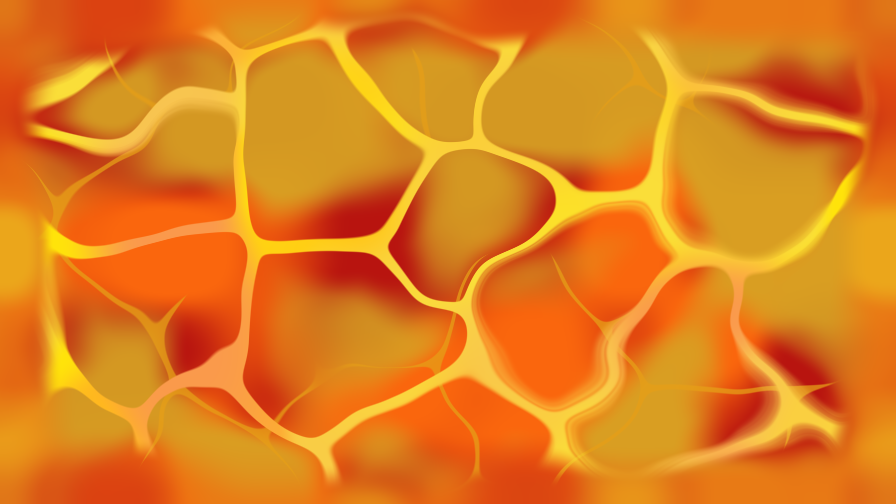
Give the GLSL for this texture, as a Shadertoy shader.

```glsl
const vec2 CANVAS = vec2(16.0 / 9.0, 1.0);

vec2 hash2(vec2 p) {
    vec3 q = fract(p.xyx * vec3(0.1031, 0.1030, 0.0973));
    q += dot(q, q.yzx + 33.33);
    return fract((q.xx + q.yz) * q.zy);
}

// Value noise that wraps after a whole number of cells
float noise(vec2 uv, vec2 cells, float seed) {
    vec2 p = uv * cells, i = floor(p), f = fract(p);
    f = f * f * f * (f * (f * 6.0 - 15.0) + 10.0);
    float a = hash2(mod(i, cells) + seed).x;
    float b = hash2(mod(i + vec2(1, 0), cells) + seed).x;
    float c = hash2(mod(i + vec2(0, 1), cells) + seed).x;
    float d = hash2(mod(i + 1.0, cells) + seed).x;
    return mix(mix(a, b, f.x), mix(c, d, f.x), f.y);
}

float clouds(vec2 uv, float seed) {
    return 0.65 * noise(uv, vec2(7, 4), seed) + 0.35 * noise(uv, vec2(10, 6), seed + 31.0);
}

vec2 bend(vec2 uv, vec2 cells, float seed) {
    return vec2(noise(uv, cells, seed), noise(uv, cells, seed + 36.0)) - 0.5;
}

// Jittered brick layout of cell centres
vec2 cellCentre(vec2 cell, vec2 cells, float seed) {
    vec2 jitter = hash2(mod(cell, cells) + seed) - 0.5;
    return cell + 0.5 + 0.7 * jitter + vec2(0.5 * mod(cell.y, 2.0) - 0.25, 0.0);
}

// x: rounded distance to the cell border, y: random value of the cell
vec2 cellBorder(vec2 uv, vec2 cells, float seed, float sharpness) {
    vec2 p = uv * cells, scale = CANVAS / cells;
    vec2 home = floor(p), nearest = vec2(9.0), owner = home;
    for (int y = -2; y <= 2; y++)
    for (int x = -2; x <= 2; x++) {
        vec2 cell = home + vec2(x, y);
        vec2 r = (cellCentre(cell, cells, seed) - p) * scale;
        if (dot(r, r) < dot(nearest, nearest)) { nearest = r; owner = cell; }
    }
    float sum = 0.0;
    for (int y = -2; y <= 2; y++)
    for (int x = -2; x <= 2; x++) {
        vec2 r = (cellCentre(owner + vec2(x, y), cells, seed) - p) * scale;
        vec2 gap = r - nearest;
        if (dot(gap, gap) > 1e-5)
            sum += exp(-sharpness * dot(0.5 * (nearest + r), normalize(gap)));
    }
    return vec2(-log(sum) / sharpness, hash2(mod(owner, cells) + seed + 7.0).y);
}

void mainImage(out vec4 fragColor, in vec2 fragCoord) {
    vec2 uv = fragCoord / iResolution.xy;
    float pixel = 1.0 / iResolution.y;

    // Winding of the veins
    vec2 wavy = uv + (0.11 * bend(uv, vec2(9, 5), 11.0)
                    + 0.045 * bend(uv, vec2(16, 9), 23.0)) / CANVAS;

    // Veins dissolve into a soft glow towards the rim
    vec2 rim = min(uv, 1.0 - uv) * CANVAS + 0.13 * (clouds(uv, 83.0) - 0.5);
    vec2 inner = smoothstep(0.01, 0.12, rim);
    float inside = inner.x * inner.y;

    vec2 web = cellBorder(wavy, vec2(4, 4), 5.0, 75.0);
    float d = web.x;

    // Blurred embers: red, orange and ochre
    vec3 color = mix(vec3(0.72, 0.08, 0.06), vec3(0.98, 0.40, 0.05),
                     smoothstep(0.36, 0.66, clouds(uv, 19.0)));
    float ochre = clouds(uv, 61.0) + 1.7 * smoothstep(0.0, 0.11, d) * 0.09;
    color = mix(color, vec3(0.84, 0.64, 0.14), 0.92 * smoothstep(0.45, 0.74, ochre));
    vec3 rimColor = mix(vec3(0.82, 0.18, 0.07), vec3(0.93, 0.45, 0.07),
                        smoothstep(0.25, 0.55, clouds(uv, 101.0)));
    rimColor = mix(rimColor, vec3(0.94, 0.66, 0.10),
                   smoothstep(0.55, 0.8, clouds(uv, 113.0)));
    color = mix(rimColor, color, 0.2 + 0.8 * inside);

    // Thin tapering side veins
    float thin = cellBorder(wavy + vec2(0.11, 0.07), vec2(4, 4), 137.0, 90.0).x;
    float taper = smoothstep(0.45, 0.7, noise(uv, vec2(7, 5), 149.0)) * inside;
    float thinWidth = 0.005 * taper;
    float thread = 1.0 - smoothstep(thinWidth - pixel, thinWidth + pixel, thin);
    color = mix(color, vec3(0.90, 0.62, 0.09), 0.75 * thread * smoothstep(0.0, 0.3, taper));

    // Main veins: crisp on some sides, brushed out on others
    float brushNoise = smoothstep(0.5, 0.8, noise(uv, vec2(8, 5), 163.0));
    float brushed = brushNoise * smoothstep(0.3, 0.7, web.y);
    float feather = mix(pixel, 0.028, brushed) + 0.03 * (1.0 - inside);
    float width = mix(0.008, 0.016, noise(uv, vec2(7, 5), 173.0));
    float vein = 1.0 - smoothstep(width - pixel - 0.1 * feather, width + feather, d);
    float streak = noise(vec2(fract(d * 9.0), uv.x), vec2(22, 6), 181.0);
    vein *= 1.0 - 0.5 * brushed * streak * smoothstep(0.3 * width, width, d);

    // Yellow, salmon and pale stretches
    vec3 veinColor = mix(vec3(1.0, 0.89, 0.04), vec3(1.0, 0.72, 0.12),
                         smoothstep(0.42, 0.75, clouds(uv, 191.0)));
    veinColor = mix(veinColor, vec3(0.98, 0.60, 0.30),
                    smoothstep(0.7, 0.92, noise(uv, vec2(5, 3), 199.0)));
    veinColor = mix(veinColor, vec3(0.97, 0.86, 0.32), 0.65 * brushNoise);
    color = mix(color, veinColor, vein * smoothstep(0.15, 0.8, inside));

    fragColor = vec4(color, 1.0);
}
```
